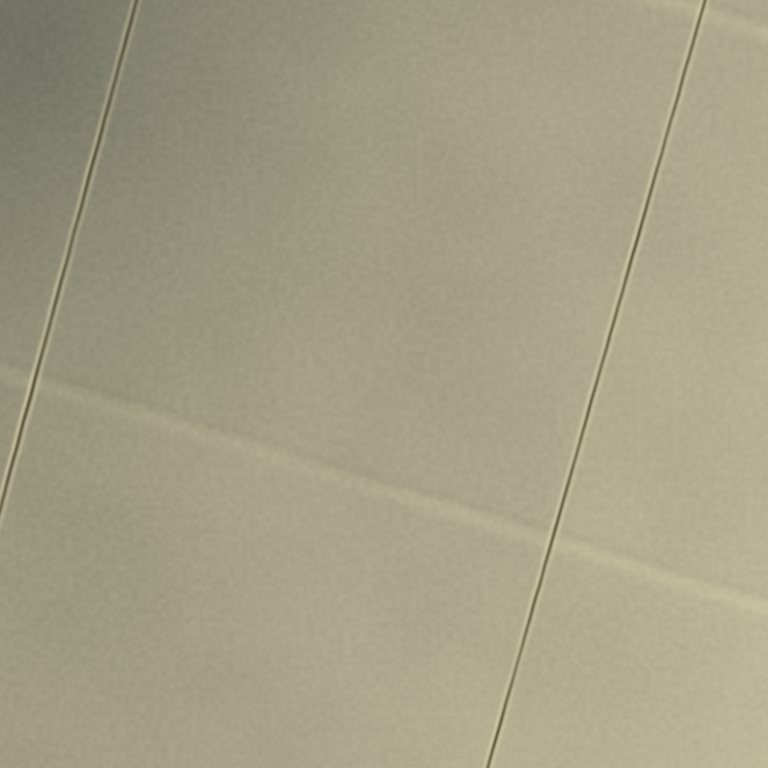
Give the GLSL for this texture, as a WebGL 1 fragment shader.

```glsl
precision highp float;

uniform vec2 u_resolution;

#define SHADE_COLOR vec3(0.54, 0.53, 0.44)
#define LIGHT_COLOR vec3(0.74, 0.71, 0.60)
#define GROOVE_COLOR vec3(0.33, 0.31, 0.21)
#define RIM_COLOR vec3(0.83, 0.80, 0.66)
#define COLUMN_PITCH 0.740
#define ROW_PITCH 0.750
#define GROOVE_WIDTH 0.0021
#define RIM_WIDTH 0.0026
#define JOINT_WIDTH 0.0105
#define MOTTLE 0.22
#define GRAIN 0.13

float hash(vec2 p) {
  vec3 q = fract(p.xyx * vec3(0.1031, 0.1030, 0.0973));
  q += dot(q, q.yzx + 33.33);
  return fract((q.x + q.y) * q.z);
}

float cornerSlope(vec2 cell, vec2 offset) {
  float angle = 6.2832 * hash(cell);
  return dot(vec2(cos(angle), sin(angle)), offset);
}

float gradientNoise(vec2 p) {
  vec2 i = floor(p), f = fract(p);
  vec2 u = f * f * f * (f * (f * 6.0 - 15.0) + 10.0);
  vec2 e = vec2(1.0, 0.0);
  return mix(
    mix(cornerSlope(i, f), cornerSlope(i + e.xy, f - e.xy), u.x),
    mix(cornerSlope(i + e.yx, f - e.yx), cornerSlope(i + e.xx, f - e.xx), u.x),
    u.y);
}

float fbm(vec2 p) {
  float sum = 0.0, amplitude = 0.6;
  for (int i = 0; i < 4; i++) {
    sum += amplitude * gradientNoise(p);
    p = mat2(1.6, 1.2, -1.2, 1.6) * p + 17.3;
    amplitude *= 0.5;
  }
  return sum;
}

// Soft line profile, never narrower than about a pixel
float softLine(float d, float width) {
  float w = max(width, 0.8 / u_resolution.y);
  return width / w * exp(-d * d / (w * w));
}

void main() {
  vec2 uv = gl_FragCoord.xy / u_resolution;
  float drop = 1.0 - uv.y;

  // Slanted panel grid, its columns narrowing slightly downward
  float pitch = COLUMN_PITCH - 0.015 * drop;
  float column = (uv.x - 0.178 + 0.268 * drop) / pitch;
  float row = (drop - 0.484 - 0.31 * uv.x) / ROW_PITCH;
  float grooveDist = (column - floor(column + 0.5)) * pitch * 0.964;
  float jointDist = (row - floor(row + 0.5)) * ROW_PITCH * 0.955;
  grooveDist += 0.0008 * gradientNoise(uv * 28.0);
  jointDist += 0.003 * gradientNoise(uv * 14.0 + 5.0);

  // Broad lighting, with a cool shadow in the upper left
  vec2 fromCorner = vec2(uv.x, drop);
  float shadow = exp(-dot(fromCorner, fromCorner) / 0.10);
  float light = 0.10 + 0.62 * uv.x + 0.32 * drop - 0.55 * shadow;
  light += 0.05 * (hash(floor(vec2(column, row)) + 9.0) - 0.5);

  // Cloudy staining and fine surface grain
  light += MOTTLE * fbm(uv * 4.0 + 3.0);
  light += GRAIN * (gradientNoise(uv * 105.0) + 0.7 * gradientNoise(uv * 190.0 + 40.0));
  vec3 color = mix(SHADE_COLOR, LIGHT_COLOR, light) + shadow * vec3(0.0, 0.006, 0.025);

  // Faint raised joint, worn unevenly along its length
  float jointWear = 0.75 + 0.6 * gradientNoise(uv * 9.0 + 21.0);
  color += vec3(0.050, 0.047, 0.036) * jointWear * softLine(jointDist, JOINT_WIDTH);
  color -= 0.016 * softLine(jointDist + 0.016, 0.006);

  // Dark groove between two pale rims
  float grooveWear = 0.85 + 0.4 * gradientNoise(uv * 11.0 + 60.0);
  float rims = 0.72 * softLine(grooveDist + 0.0047, RIM_WIDTH)
             + 0.48 * softLine(grooveDist - 0.0050, RIM_WIDTH);
  color = mix(color, RIM_COLOR * (1.0 - 0.22 * shadow), rims * grooveWear);
  color = mix(color, GROOVE_COLOR, 0.85 * grooveWear * softLine(grooveDist, GROOVE_WIDTH));

  gl_FragColor = vec4(clamp(color, 0.0, 1.0), 1.0);
}
```
